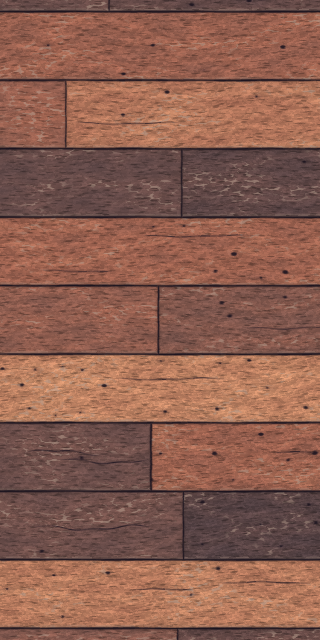
Give the GLSL for this texture, as a WebGL 1 fragment shader.

```glsl
precision highp float;
// Weathered timber planks laid in level courses, some split by one butt joint.
// Each course gets its own tones; stretched cellular noise makes fibres, pores
// and grit, with scuffs, nail holes, cracks and soft-edged dark seams on top.
uniform vec2 u_resolution;

const float ASPECT = 2.0;          // canvas height in canvas widths
const float COURSE_H = 0.2141;     // course pitch in canvas widths
const float FIRST_SEAM = 0.0365;   // depth of the top seam
const vec3 UMBER = vec3(0.37, 0.28, 0.28);
const vec3 BROWN = vec3(0.48, 0.335, 0.305);
const vec3 RUSSET = vec3(0.635, 0.395, 0.32);
const vec3 TAN = vec3(0.78, 0.535, 0.405);
const vec3 SCUFF = vec3(0.70, 0.60, 0.54);
const vec3 GAP = vec3(0.11, 0.08, 0.12);

float hash(vec2 p) {
  return fract(sin(dot(p, vec2(127.1, 311.7))) * 43758.5);
}

vec2 hash2(vec2 p) {
  return vec2(hash(p), hash(p + 37.3));
}

// x: distance to the nearest cell point, y: random shade of that cell; zero-centred
vec2 cellular(vec2 p) {
  vec2 cell = floor(p), f = fract(p), best = vec2(2.0, 0.0);
  for (int j = -1; j <= 1; j++) {
    for (int i = -1; i <= 1; i++) {
      vec2 o = vec2(float(i), float(j));
      float d = length(o + hash2(cell + o) - f);
      if (d < best.x) best = vec2(d, hash(cell + o + 71.9));
    }
  }
  return best - vec2(0.47, 0.5);
}

// Course layout: joint position (-1 = none), left tone, right tone, hole density
vec4 courseLayout(float row) {
  if (row < -0.5) return vec4(0.341, 0.14, 0.12, 0.05);
  if (row < 0.5) return vec4(-1.0, 0.0, 0.64, 0.18);
  if (row < 1.5) return vec4(0.206, 0.57, 0.87, 0.10);
  if (row < 2.5) return vec4(0.568, 0.12, 0.06, 0.05);
  if (row < 3.5) return vec4(-1.0, 0.0, 0.68, 0.20);
  if (row < 4.5) return vec4(0.495, 0.55, 0.44, 0.14);
  if (row < 5.5) return vec4(-1.0, 0.0, 1.0, 0.45);
  if (row < 6.5) return vec4(0.472, 0.20, 0.68, 0.45);
  if (row < 7.5) return vec4(0.573, 0.22, -0.02, 0.28);
  if (row < 8.5) return vec4(-1.0, 0.0, 0.94, 0.12);
  return vec4(0.555, 0.43, 0.15, 0.05);
}

vec3 woodRamp(float tone) {
  vec3 c = mix(UMBER, BROWN, clamp(tone * 3.0, -0.3, 1.0));
  c = mix(c, RUSSET, clamp(tone * 3.0 - 1.0, 0.0, 1.0));
  return mix(c, TAN, clamp(tone * 3.0 - 2.0, 0.0, 1.2));
}

// Ragged nail holes with a short stain along the grain
float nailHoles(vec2 p, float seed, float density, float rough, float px) {
  vec2 size = vec2(0.085, COURSE_H / 3.0);
  vec2 g = p / size + vec2(seed * 7.31, 0.0);
  vec2 id = floor(g) + vec2(0.0, seed * 13.0);
  vec2 d = (fract(g) - 0.5 - 0.5 * (hash2(id) - 0.5)) * size;
  float radius = mix(0.0025, 0.0075, hash(id + 5.7));
  float r = length(d * vec2(0.75, 1.1)) + 0.004 * rough;
  float hole = 1.0 - smoothstep(radius - 1.5 * px, radius + px, r);
  float stain = 0.6 * exp(-abs(d.y) / 0.003 - abs(d.x) / 0.012);
  return step(hash(id + 9.1), density) * max(hole, stain);
}

// Tapered crack following layered sines, present on some boards only
float crack(vec2 p, float seed, float bend, float px) {
  vec2 mid = vec2(hash(vec2(seed, 2.0)), COURSE_H * mix(0.25, 0.8, hash(vec2(seed, 4.0))));
  float reach = mix(0.07, 0.22, hash(vec2(seed, 6.0)));
  float path = mid.y + bend * (sin(p.x * 19.0 + seed) + 0.4 * sin(p.x * 53.0 + seed * 3.0));
  float taper = max(0.0, 1.0 - abs(p.x - mid.x) / reach);
  float width = 0.002 * sqrt(taper);
  float line = 1.0 - smoothstep(width - px, width + px, abs(p.y - path));
  return step(hash(vec2(seed, 8.0)), 0.5) * smoothstep(0.0, 0.4, taper) * line;
}

void main() {
  float px = 1.0 / u_resolution.x;
  vec2 uv = gl_FragCoord.xy / u_resolution;
  vec2 p = vec2(uv.x, (1.0 - uv.y) * ASPECT);

  // Locate the course and the board within it
  float wobble = 0.0003 * (sin(p.x * 7.0) + sin(p.x * 31.0 + 1.0));
  float v = (p.y - FIRST_SEAM + wobble) / COURSE_H;
  float row = floor(v);
  vec4 layout = courseLayout(row);
  float onRight = step(layout.x, p.x);
  float tone = mix(layout.y, layout.z, onRight);
  float seed = row + 2.0 + onRight * 17.0;
  vec2 local = vec2(p.x, fract(v) * COURSE_H);

  // Grain: clouds, mottling, long fibres, short flecks and grit
  vec2 g = vec2(p.x, p.y + 0.006 * sin(p.x * 8.0 + seed) + 0.002 * sin(p.x * 27.0)) + seed * 3.7;
  float broad = cellular(g * vec2(4.0, 11.0)).x;
  float mottle = cellular(g * vec2(13.0, 37.0)).x;
  float fibre = cellular(g * vec2(8.0, 105.0)).y;
  vec2 fleck = cellular(g * vec2(34.0, 140.0));
  float grit = cellular(g * vec2(110.0, 190.0)).y;
  vec3 color = woodRamp(tone + 0.18 * broad + 0.10 * mottle);
  color *= 1.0 + 0.08 * mottle + 0.07 * fibre + 0.13 * fleck.y + 0.13 * grit;

  // Sparse dark pores and pale scuffs gathered in worn patches
  float pore = smoothstep(-0.22, -0.38, cellular(g * vec2(16.0, 75.0) + 5.0).x);
  color *= 1.0 - 0.22 * pore;
  float scuff = smoothstep(0.06, 0.32, cellular(g * vec2(44.0, 110.0) + 11.0).x);
  color = mix(color, SCUFF, 0.55 * scuff * smoothstep(-0.12, 0.25, broad + 0.4 * mottle));

  // Holes and cracks
  float holes = nailHoles(local, seed, layout.w * mix(0.4, 1.0, onRight), fleck.x, px);
  color = mix(color, GAP, 0.9 * holes);
  float bend = mix(0.010, 0.0025, clamp(tone * 2.0, 0.0, 1.0));
  for (int i = 0; i < 2; i++) {
    float cut = crack(local, seed + float(i) * 31.0, bend, px);
    color = mix(color, GAP, clamp(0.7 + 0.6 * fleck.y, 0.0, 1.0) * cut);
  }

  // Worn lower rim, shaded edges and soft dark seams
  float below = COURSE_H - local.y;
  float joint = abs(p.x - layout.x + 0.0005 * sin(p.y * 60.0));
  float edge = min(min(local.y, below), joint + 0.0006);
  color = mix(color, SCUFF, 0.3 * smoothstep(0.013, 0.007, below) * (0.7 + fleck.y));
  color *= 1.0 - 0.25 * exp(-edge / 0.005);
  float gapHalf = 0.0032 + 0.0006 * sin(p.x * 17.0 + row) + 0.0012 * fleck.y;
  color = mix(GAP, color, smoothstep(gapHalf - 1.3 * px, gapHalf + px, edge));
  gl_FragColor = vec4(color, 1.0);
}
```
